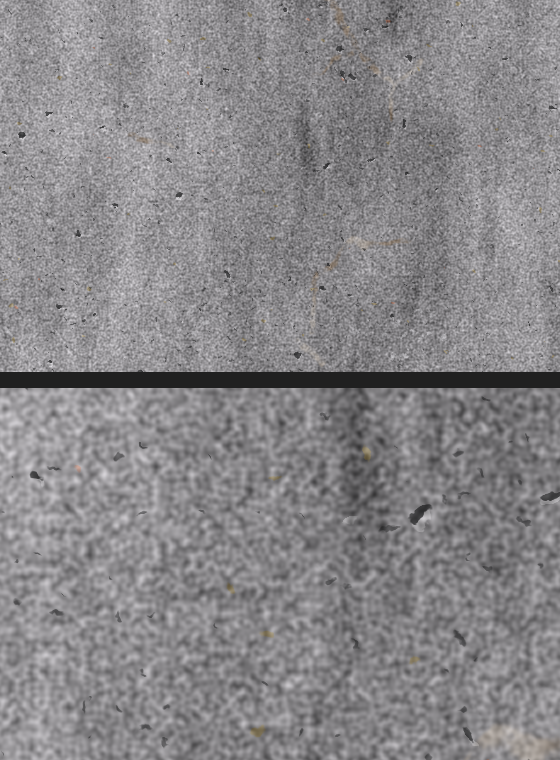
Top, the full canvas; bottom, a detail of the centre.
Reproduce this texture procedurally as a Shadertoy shader.

```glsl
vec2 hash2(vec2 p) {
    vec3 q = fract(p.xyx * vec3(0.1031, 0.1030, 0.0973));
    q += dot(q, q.yzx + 33.33);
    return fract((q.xx + q.yz) * q.zy);
}

float cornerSlope(vec2 cell, vec2 offset) {
    return dot(hash2(cell) * 2.0 - 1.0, offset);
}

float gradientNoise(vec2 p) {
    vec2 i = floor(p), f = fract(p);
    vec2 u = f * f * f * (f * (f * 6.0 - 15.0) + 10.0);
    vec2 e = vec2(1, 0);
    return mix(mix(cornerSlope(i, f), cornerSlope(i + e, f - e), u.x),
               mix(cornerSlope(i + e.yx, f - e.yx), cornerSlope(i + 1.0, f - 1.0), u.x), u.y);
}

float fbm(vec2 p) {
    float sum = 0.0, amp = 1.0;
    for (int i = 0; i < 4; i++) {
        sum += amp * gradientNoise(p);
        p = mat2(1.6, 1.2, -1.2, 1.6) * p + 7.3;
        amp *= 0.55;
    }
    return sum;
}

// Scattered, randomly turned oval marks; one candidate per cell
float marks(vec2 p, float scale, float density, float radius) {
    p *= scale;
    float cover = 0.0;
    for (int y = -1; y <= 1; y++)
    for (int x = -1; x <= 1; x++) {
        vec2 cell = floor(p) + vec2(x, y);
        vec2 rnd = hash2(cell + 71.0), shape = hash2(cell + 19.0);
        vec2 q = p - cell - hash2(cell);
        float a = -0.5 + 1.8 * (shape.x - 0.5);
        q = mat2(cos(a), -sin(a), sin(a), cos(a)) * q;
        float d = length(q * vec2(1.0, 1.2 + 1.5 * shape.y)) - radius * (0.4 + rnd.y);
        float soft = 0.0016 * scale;
        cover = max(cover, step(rnd.x, density) * smoothstep(soft, -soft, d));
    }
    return cover;
}

float segmentDistance(vec2 p, vec2 a, vec2 b) {
    vec2 ab = b - a;
    return length(p - a - ab * clamp(dot(p - a, ab) / dot(ab, ab), 0.0, 1.0));
}

// Broken mineral veins: x is coverage, y is the pale share
vec2 veins(vec2 p) {
    vec4 lines[10] = vec4[10](
        vec4(0.88, 1.01, 0.955, 0.87), vec4(0.955, 0.87, 0.84, 0.80),
        vec4(0.955, 0.87, 1.06, 0.775), vec4(1.06, 0.775, 1.055, 0.69),
        vec4(1.06, 0.775, 1.13, 0.835), vec4(1.09, 0.345, 0.95, 0.35),
        vec4(0.95, 0.35, 0.845, 0.25), vec4(0.845, 0.25, 0.84, 0.12),
        vec4(0.80, 0.09, 0.87, 0.02), vec4(0.36, 0.635, 0.47, 0.605));
    vec2 q = p + 0.022 * vec2(fbm(p * 13.0), fbm(p * 13.0 + 40.0));
    float d = 1.0;
    for (int i = 0; i < 10; i++) d = min(d, segmentDistance(q, lines[i].xy, lines[i].zw));
    float patchy = gradientNoise(p * 9.0 + 3.0);
    float width = 0.005 + 0.012 * max(patchy + 0.1, 0.0);
    float cover = smoothstep(width + 0.004, width - 0.004, d);
    cover *= smoothstep(-0.5, 0.25, fbm(p * 32.0));
    return vec2(cover, smoothstep(-0.1, 0.15, gradientNoise(p * 5.0 + 12.0)));
}

void mainImage(out vec4 fragColor, in vec2 fragCoord) {
    vec2 p = fragCoord / iResolution.y;

    // Weathered bands and downward streaks
    float wobble = p.x + 0.12 * fbm(p * vec2(4.0, 2.5));
    float darkBand = smoothstep(0.50, 0.68, wobble) * (1.0 - 0.65 * smoothstep(1.05, 1.32, wobble));
    float tone = 0.602 - 0.085 * darkBand;
    tone += 0.10 * fbm(p * vec2(9.0, 1.8) + 5.0) + 0.08 * fbm(p * 4.0 + 21.0);
    float stain = smoothstep(0.1, 0.6, fbm(p * vec2(11.0, 2.2) + 33.0));
    tone -= 0.10 * stain * (0.3 + darkBand);

    // Sandy grain
    float grain = 0.28 * gradientNoise(p * 153.0 + 0.37);
    grain += 0.17 * gradientNoise(p * 88.0 + 9.1) + 0.09 * gradientNoise(p * 37.0 + 4.6);
    tone += grain;
    vec3 color = tone * vec3(1.0, 0.988, 1.008);

    // Chalky flakes gathered in patches
    float patches = smoothstep(0.1, 0.55, fbm(p * 5.0 + 57.0));
    float flakes = smoothstep(0.2, 0.5, fbm(p * 34.0 + 8.0)) * (0.12 + patches);
    color = mix(color, vec3(0.77, 0.765, 0.78) + 0.5 * grain, 0.65 * min(flakes, 1.0));

    // Brown and pale veins
    vec2 vein = veins(p);
    vec3 veinColor = mix(vec3(0.52, 0.45, 0.38), vec3(0.70, 0.67, 0.64), vein.y);
    color = mix(color, veinColor + 0.6 * grain, 0.75 * vein.x);

    // Ochre and rust specks
    vec2 rough = p + 0.005 * vec2(fbm(p * 60.0), fbm(p * 60.0 + 31.0));
    color = mix(color, vec3(0.57, 0.50, 0.32) + grain, 0.6 * marks(rough + 3.0, 18.0, 0.12, 0.10));
    color = mix(color, vec3(0.70, 0.46, 0.37) + grain, 0.6 * marks(rough + 8.0, 15.0, 0.07, 0.07));

    // Ragged pits with a lit lower rim
    vec2 torn = p + 0.011 * vec2(fbm(p * 42.0), fbm(p * 42.0 + 17.0));
    float cluster = smoothstep(-0.35, 0.5, fbm(p * 3.5 + 14.0));
    float large = marks(torn, 15.0, 0.35 * cluster, 0.13);
    float small = marks(torn + 5.0, 42.0, 0.12 + 0.2 * cluster, 0.15);
    float rim = marks(torn + vec2(-0.003, 0.005), 15.0, 0.35 * cluster, 0.13);
    color += 0.13 * rim * (1.0 - large);
    color = mix(color, vec3(0.20, 0.20, 0.205) + 0.4 * grain, max(0.85 * large, 0.62 * small));

    fragColor = vec4(clamp(color, 0.0, 1.0), 1.0);
}
```
